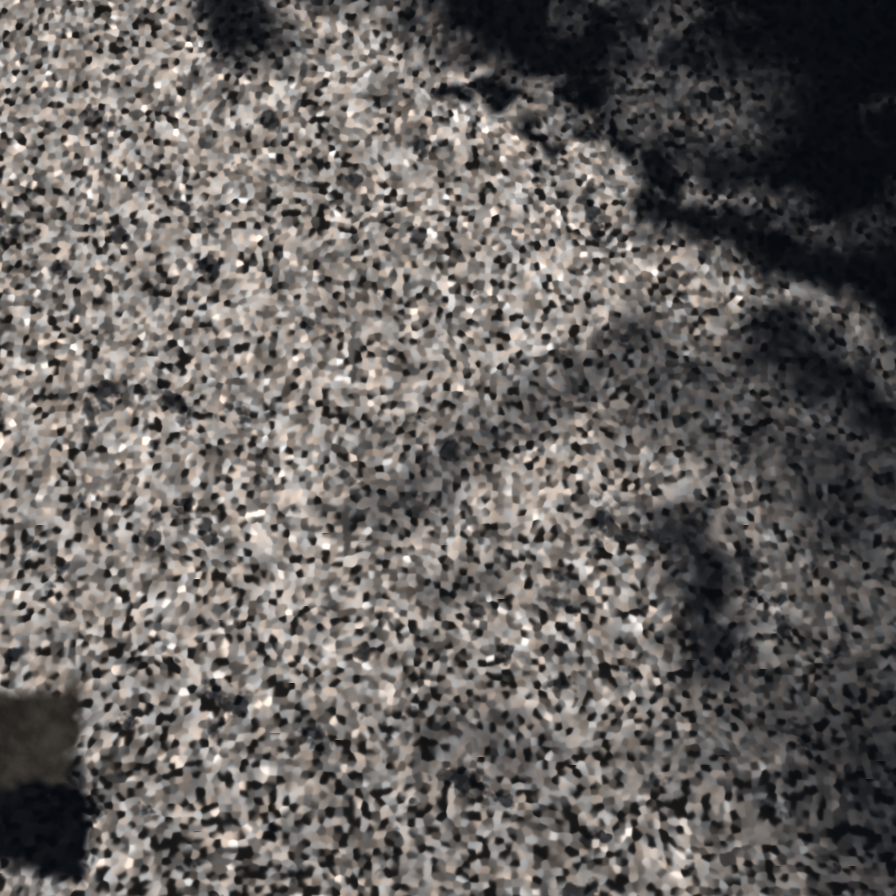
This texture is drawn by a three.js fragment shader. Its source:

```glsl
// Sunlit coarse gravel with soft tree shadows, dark stones and a block at the left.
varying vec2 vUv;

#define GRAINS 122.0
#define GRAIN_SHARPNESS 5.0
#define GRAIN_BRIGHT 0.80
#define GRAIN_DARK 0.27
#define PIT_SHARE 0.12
#define SHADOW_WARP 0.08
#define SHADOW_TINT vec3(0.020, 0.032, 0.052)
#define WARM_TINT vec3(1.09, 0.99, 0.91)
#define COOL_TINT vec3(0.99, 0.99, 0.99)
#define BLOCK_COLOR vec3(0.19, 0.175, 0.16)

float hash(vec2 p) {
  vec3 q = fract(vec3(p.xyx) * 0.1031);
  q += dot(q, q.yzx + 33.33);
  return fract((q.x + q.y) * q.z);
}

float noise(vec2 p) {
  vec2 i = floor(p), f = fract(p);
  f = f * f * (3.0 - 2.0 * f);
  return mix(mix(hash(i), hash(i + vec2(1, 0)), f.x),
             mix(hash(i + vec2(0, 1)), hash(i + vec2(1, 1)), f.x), f.y);
}

float fbm(vec2 p) {
  float sum = 0.0, amp = 0.5;
  for (int i = 0; i < 4; i++) {
    sum += amp * noise(p);
    p = mat2(1.6, 1.2, -1.2, 1.6) * p + 7.3;
    amp *= 0.5;
  }
  return sum / 0.9375;
}

// Softly blended cells, each grain with its own tone and tint
vec3 gravel(vec2 q, float pitShare) {
  vec2 cell = floor(q);
  vec3 sum = vec3(0.0);
  float total = 0.0;
  for (int j = -1; j <= 1; j++) {
    for (int i = -1; i <= 1; i++) {
      vec2 id = cell + vec2(i, j);
      vec2 jitter = 0.12 + 0.76 * vec2(hash(id + 11.0), hash(id + 47.0));
      vec2 d = id + jitter - q;
      float tone = mix(GRAIN_BRIGHT, GRAIN_DARK, pow(hash(id + 83.0), 1.4));
      float kind = hash(id + 131.0);
      tone = mix(tone, 0.10, step(kind, pitShare));
      tone = mix(tone, 1.0, step(0.975, kind));
      float weight = exp(-GRAIN_SHARPNESS * dot(d, d));
      sum += weight * tone * mix(WARM_TINT, COOL_TINT, hash(id + 171.0));
      total += weight;
    }
  }
  return sum / total;
}

// Light left by a soft dark stroke from a to b
float stroke(vec2 p, vec2 a, vec2 b, float radius, float soft, float depth) {
  vec2 ab = b - a;
  float along = clamp(dot(p - a, ab) / dot(ab, ab), 0.0, 1.0);
  float d = length(p - a - ab * along);
  return 1.0 - depth * (1.0 - smoothstep(radius - soft, radius + soft, d));
}

float sunlight(vec2 p) {
  // Canopy shadow at the upper right, broken by dappled light
  float edge = p.y - 1.0 + 0.5 * (p.x - 0.38);
  float canopy = smoothstep(-0.025, 0.04, edge);
  float dapple = smoothstep(0.48, 0.72, fbm(p * vec2(11.0, 16.0) + 3.0));
  float gap = 1.0 - stroke(p, vec2(0.72, 0.90), vec2(0.84, 0.87), 0.035, 0.05, 0.50);
  float light = 1.0 - canopy * (0.95 - 0.30 * dapple - gap);
  // Branch streaks
  light *= stroke(p, vec2(0.72, 0.77), vec2(1.02, 0.67), 0.030, 0.024, 0.92);
  light *= stroke(p, vec2(0.85, 0.62), vec2(1.04, 0.52), 0.030, 0.030, 0.85);
  light *= stroke(p, vec2(0.27, 1.01), vec2(0.28, 0.96), 0.045, 0.03, 0.88);
  // Broad half shadows and the hollow on the right
  light *= stroke(p, vec2(0.42, 0.43), vec2(0.72, 0.62), 0.022, 0.04, 0.48);
  light *= stroke(p, vec2(0.48, 0.34), vec2(0.56, 0.37), 0.015, 0.03, 0.40);
  light *= stroke(p, vec2(0.76, 0.57), vec2(0.94, 0.45), 0.06, 0.07, 0.55);
  light *= stroke(p, vec2(0.76, 0.39), vec2(0.80, 0.29), 0.038, 0.04, 0.80);
  light *= stroke(p, vec2(0.80, 0.21), vec2(1.00, 0.13), 0.07, 0.10, 0.45);
  light *= stroke(p, vec2(0.48, 0.18), vec2(0.62, 0.17), 0.02, 0.04, 0.42);
  return light;
}

// Irregular stones lying along the canopy edge
float stones(vec2 p) {
  float light = 1.0;
  for (int i = 0; i < 6; i++) {
    float k = float(i);
    vec2 c = vec2(0.50 + 0.046 * k, 0.900 - 0.013 * k + 0.018 * sin(k * 2.2));
    light *= stroke(p, c, c + vec2(0.020, -0.012), 0.006 + 0.018 * hash(vec2(k, 5.0)), 0.009, 0.88);
  }
  return light;
}

float box(vec2 p, vec2 low, vec2 high, float soft) {
  vec2 d = max(low - p, p - high);
  return 1.0 - smoothstep(-soft, soft, max(d.x, d.y));
}

void main() {
  vec2 p = vUv;
  vec2 wobble = vec2(fbm(p * 14.0), fbm(p * 14.0 + 40.0)) - 0.5;
  vec2 crumble = vec2(noise(p * 75.0), noise(p * 75.0 + 60.0)) - 0.5;
  vec2 rough = p + wobble * SHADOW_WARP + crumble * 0.018;

  // Grains grow coarser toward the viewer
  vec2 ground = vec2((p.x - 0.5) * (1.0 + 0.3 * p.y), p.y + 0.15 * p.y * p.y);
  vec2 q = ground * GRAINS + wobble * 2.0 + 200.0;
  float near = 1.0 - smoothstep(0.0, 0.5, p.y);
  vec3 color = gravel(q, PIT_SHARE + 0.10 * near);
  color *= 0.80 + 0.36 * noise(q * 0.36);

  // Shadows, scattered dark clumps and lens falloff
  float light = sunlight(rough) * stones(p + wobble * 0.06 + crumble * 0.015);
  light *= 1.0 - 0.65 * smoothstep(0.68, 0.80, fbm(p * 30.0 + 9.0));
  light *= 1.0 - 0.55 * smoothstep(0.74, 1.05, p.x) - 0.10 * near;
  color = SHADOW_TINT * (1.0 - light) + color * light;

  // Block and its cast shadow
  vec2 b = p + wobble * 0.03 + crumble * 0.012;
  color = mix(color, SHADOW_TINT, 0.93 * box(b, vec2(-0.1, 0.025 - 0.2 * (p.x - 0.06)), vec2(0.095, 0.16), 0.011));
  vec3 block = BLOCK_COLOR * (0.5 + fbm(p * 50.0));
  color = mix(color, block, box(b, vec2(-0.1, 0.13), vec2(0.085, 0.235), 0.009));

  gl_FragColor = vec4(clamp(color, 0.0, 1.0), 1.0);
}
```
